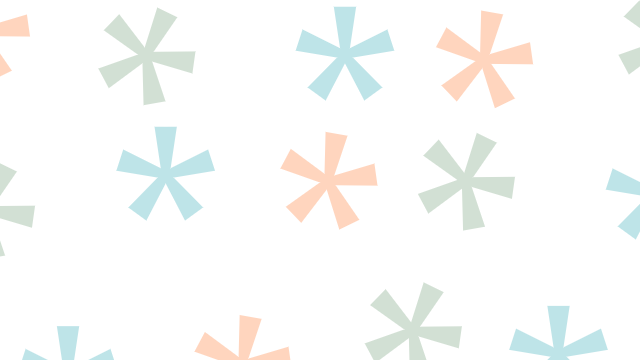
This pattern is drawn by a Shadertoy shader. Its source:

```glsl
#define CELL vec2(0.445, 0.42)      // grid spacing, canvas height = 1
#define ORIGIN vec2(0.0, 0.028)     // centre of cell (0, 0)
#define JITTER vec2(0.078, 0.068)   // largest shift inside a cell
#define ROW_SHIFT 0.6               // sideways shift of every third row, in cells
#define ARM_LENGTH 0.134
#define ARM_ROOT 0.0109             // half width of an arm at the centre
#define ARM_FLARE 0.15              // growth of the half width along the arm
#define PAPER vec3(1.0)
#define PEACH vec3(1.0, 0.835, 0.745)
#define SAGE vec3(0.824, 0.878, 0.831)
#define AQUA vec3(0.745, 0.894, 0.910)

const float SECTOR = 6.2831853 / 5.0;

vec2 hash2(vec2 p) {
    vec2 k = vec2(dot(p, vec2(127.1, 311.7)), dot(p, vec2(269.5, 183.3)));
    return fract(sin(k) * 43758.5453);
}

// Signed distance to five flared arms with flat tips
float asterisk(vec2 p, float turn) {
    float angle = atan(p.x, p.y) - turn;
    angle = mod(angle + 0.5 * SECTOR, SECTOR) - 0.5 * SECTOR;
    vec2 q = length(p) * vec2(abs(sin(angle)), cos(angle));
    float side = (q.x - ARM_ROOT - ARM_FLARE * q.y) / sqrt(1.0 + ARM_FLARE * ARM_FLARE);
    return max(side, q.y - ARM_LENGTH);
}

void mainImage(out vec4 fragColor, in vec2 fragCoord) {
    float pixel = 1.0 / iResolution.y;
    vec2 grid = (fragCoord * pixel - ORIGIN) / CELL;

    // Cell lookup; each shape stays inside its own cell
    float row = floor(grid.y + 0.5);
    grid.x -= ROW_SHIFT * step(mod(row, 3.0), 0.5);
    vec2 cell = vec2(floor(grid.x + 0.5), row);
    vec2 offset = (2.0 * hash2(cell) - 1.0) * JITTER;
    vec2 p = (grid - cell) * CELL - offset;

    // Colour and tilt go together, cycling along the diagonals
    float kind = mod(cell.x - cell.y + 2.0, 3.0);
    vec3 ink = kind < 0.5 ? PEACH : kind < 1.5 ? SAGE : AQUA;
    float tilt = kind < 0.5 ? 10.0 : kind < 1.5 ? 26.0 : 0.0;

    float d = asterisk(p, radians(tilt));
    float cover = clamp(0.5 - d / pixel, 0.0, 1.0);
    fragColor = vec4(mix(PAPER, ink, cover), 1.0);
}
```
